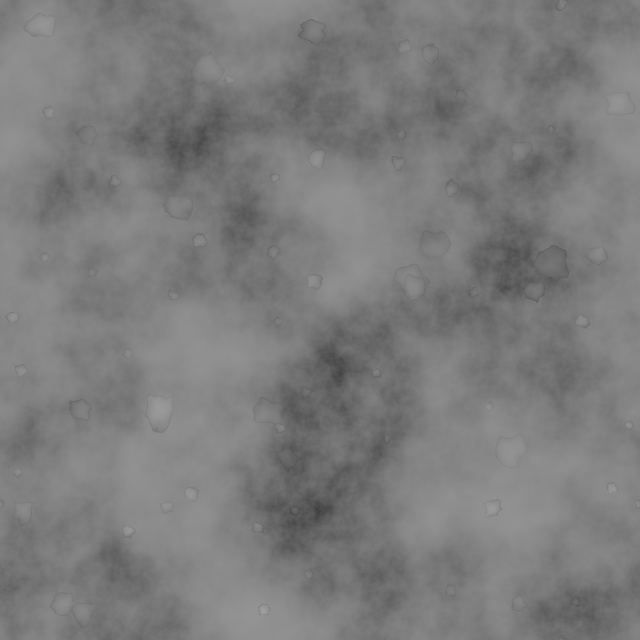
Write a Shadertoy shader that draws this texture.

```glsl
const float MEAN_GREY = 0.492;
const float CONTRAST = 0.180;       // tone swing of the clouds
const float DARK_SKEW = 0.50;       // deepens hollows, flattens bright areas
const float CLOUD_REPEATS = 4.0;    // coarsest noise cells per side
const int CLOUD_OCTAVES = 7;
const float CLOUD_GAIN = 0.59;
const float PUFF_CELLS = 32.0;
const float PUFF_LIFT = 0.022;
const float PEBBLE_CELLS = 9.0;
const float PEBBLE_SHARE = 0.85;    // part of the cells that hold a pebble
const float PEBBLE_MIN = 0.008;
const float PEBBLE_MAX = 0.036;
const float PEBBLE_LIFT = 0.075;
const float PEBBLE_TILT = 0.025;
const float RIM_DARK = 0.045;
const float RIM_WIDTH = 0.003;
const float TAU = 6.2831853;

// Integer hash: three values from 0 to 1
vec3 hash3(vec2 cell, float seed) {
    uvec3 v = uvec3(ivec3(cell, seed)) * 1664525u + 1013904223u;
    v.x += v.y * v.z; v.y += v.z * v.x; v.z += v.x * v.y;
    v ^= v >> 16u;
    v.x += v.y * v.z; v.y += v.z * v.x; v.z += v.x * v.y;
    return vec3(v >> 8u) / 16777216.0;
}

float cornerSlope(vec2 cell, vec2 offset, float period, float seed) {
    float angle = TAU * hash3(mod(cell, period), seed).x;
    return dot(vec2(cos(angle), sin(angle)), offset);
}

// Gradient noise that wraps after a whole number of cells
float gradientNoise(vec2 p, float period, float seed) {
    vec2 i = floor(p), f = p - i, e = vec2(1.0, 0.0);
    vec2 u = f * f * f * (f * (f * 6.0 - 15.0) + 10.0);
    float low = mix(cornerSlope(i, f, period, seed),
                    cornerSlope(i + e.xy, f - e.xy, period, seed), u.x);
    float high = mix(cornerSlope(i + e.yx, f - e.yx, period, seed),
                     cornerSlope(i + e.xx, f - e.xx, period, seed), u.x);
    return mix(low, high, u.y);
}

// Fractal clouds with finer grain in the dark hollows
float cloudTone(vec2 uv) {
    float sum = 0.0, amplitude = 1.0, repeats = CLOUD_REPEATS;
    for (int i = 0; i < CLOUD_OCTAVES; i++) {
        float seed = float(i) + 3.0;
        vec2 shift = hash3(vec2(7.0, 2.0), seed).xy;
        sum += amplitude * gradientNoise(uv * repeats + shift, repeats, seed);
        amplitude *= CLOUD_GAIN - 0.14 * clamp(sum, -0.7, 0.7);
        repeats *= 2.0;
    }
    return MEAN_GREY + CONTRAST * (sum - DARK_SKEW * sum * sum);
}

// Small soft domes, highest one wins
float puffs(vec2 uv) {
    vec2 p = uv * PUFF_CELLS, home = floor(p);
    float top = 0.0;
    for (int y = -1; y <= 1; y++)
    for (int x = -1; x <= 1; x++) {
        vec2 cell = home + vec2(x, y);
        vec3 h = hash3(mod(cell, PUFF_CELLS), 31.0);
        float d = length(p - cell - h.xy) / mix(0.25, 0.75, h.z);
        top = max(top, (1.0 - d * d) * h.z);
    }
    return top;
}

// Half-buried pebbles with ragged outlines and dark rims
float addPebbles(float tone, vec2 uv, float blur) {
    vec2 home = floor(uv * PEBBLE_CELLS);
    for (int y = -1; y <= 1; y++)
    for (int x = -1; x <= 1; x++) {
        vec2 cell = home + vec2(x, y);
        vec2 wrapped = mod(cell, PEBBLE_CELLS);
        vec3 place = hash3(wrapped, 51.0);
        vec3 look = hash3(wrapped, 52.0);
        vec2 centre = (cell + place.xy) / PEBBLE_CELLS;
        vec2 q = uv - centre;
        float radius = mix(PEBBLE_MIN, PEBBLE_MAX, pow(place.z, 2.8));
        if (length(q) > 2.0 * radius + blur) continue;
        if (hash3(wrapped, 53.0).x > PEBBLE_SHARE) continue;

        vec2 axis = vec2(cos(TAU * look.x), sin(TAU * look.x));
        vec2 local = vec2(dot(q, axis), dot(q, vec2(-axis.y, axis.x)));
        local *= vec2(1.0, mix(1.0, 1.45, look.y)) / radius;
        vec2 grain = local + 20.0 * look.yz + 8.0;
        float ragged = 0.45 * gradientNoise(grain * 1.3, 64.0, 61.0)
                     + 0.08 * gradientNoise(grain * 4.0, 256.0, 62.0);
        float reach = max(length(local), 1.5 * local.x) + ragged;
        float inside = (1.0 - reach) * radius;

        // Smooth body tone, brighter towards the middle and the flat side
        float dome = 1.0 - clamp(reach * reach, 0.0, 1.0);
        float body = mix(tone, cloudTone(centre), 0.75) - 0.022
                   + PEBBLE_LIFT * dome + PEBBLE_TILT * local.x;
        body -= RIM_DARK * (1.0 - smoothstep(0.0, RIM_WIDTH, inside));
        float cover = smoothstep(-blur, blur, inside);
        tone = mix(tone, body, cover * mix(0.55, 1.0, look.z));
    }
    return tone;
}

void mainImage(out vec4 fragColor, in vec2 fragCoord) {
    vec2 uv = fragCoord / iResolution.xy;
    float blur = 0.7 / min(iResolution.x, iResolution.y);
    float tone = cloudTone(uv);
    float hollow = 1.0 - smoothstep(0.40, 0.56, tone);
    tone += PUFF_LIFT * (puffs(uv) - 0.25) * mix(0.2, 1.0, hollow);
    tone = addPebbles(tone, uv, blur);
    fragColor = vec4(vec3(tone), 1.0);
}
```
